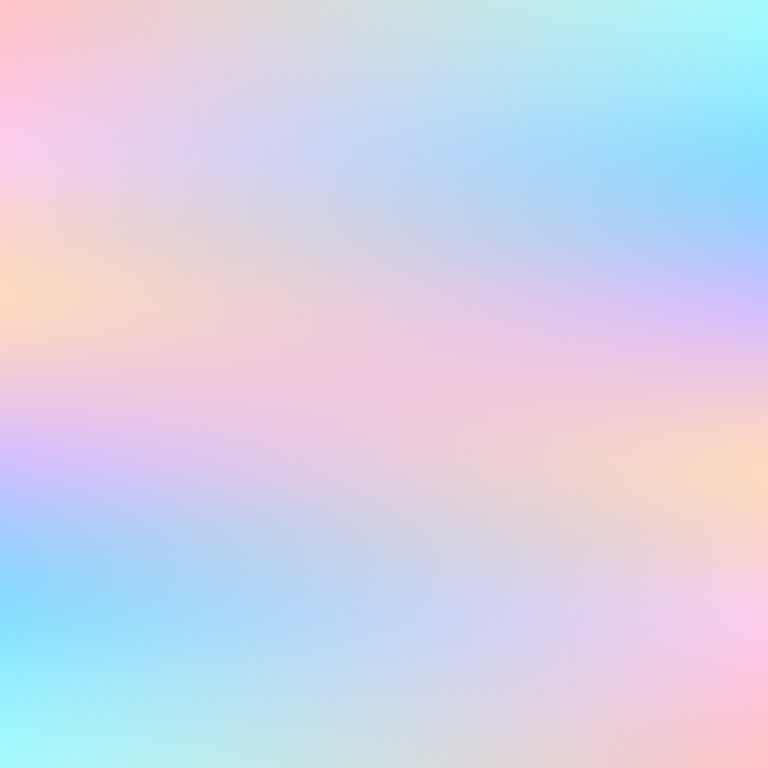
Reproduce this background procedurally as a WebGL 2 fragment shader.

```glsl
#version 300 es
precision highp float;

uniform vec2 u_resolution;
out vec4 outColor;

const int LAST_STOP = 10;

// Pastel stops, evenly spaced from the top of the left edge to its bottom
const vec3 EDGE_STOPS[11] = vec3[11](
    vec3(1.00, 0.77, 0.78),
    vec3(1.00, 0.775, 0.86),
    vec3(0.99, 0.80, 0.92),
    vec3(0.98, 0.83, 0.80),
    vec3(0.99, 0.85, 0.75),
    vec3(0.94, 0.79, 0.87),
    vec3(0.82, 0.75, 1.00),
    vec3(0.63, 0.81, 1.00),
    vec3(0.53, 0.87, 1.00),
    vec3(0.59, 0.94, 1.00),
    vec3(0.64, 0.98, 0.99)
);

vec3 edgeStop(int index) {
    return EDGE_STOPS[clamp(index, 0, LAST_STOP)];
}

// Catmull-Rom curve through four colours, running from b to c
vec3 splineColor(vec3 a, vec3 b, vec3 c, vec3 d, float t) {
    vec3 linear = c - a;
    vec3 quadratic = 2.0 * a - 5.0 * b + 4.0 * c - d;
    vec3 cubic = 3.0 * (b - c) + d - a;
    return b + 0.5 * t * (linear + t * (quadratic + t * cubic));
}

// Smooth vertical gradient, depth 0 at the top and 1 at the bottom
vec3 edgeGradient(float depth) {
    float position = clamp(depth, 0.0, 1.0) * float(LAST_STOP);
    int i = min(int(position), LAST_STOP - 1);
    return splineColor(edgeStop(i - 1), edgeStop(i), edgeStop(i + 1),
                       edgeStop(i + 2), position - float(i));
}

void main() {
    vec2 uv = gl_FragCoord.xy / u_resolution;

    // The right edge carries the same gradient turned upside down
    vec3 leftColor = edgeGradient(1.0 - uv.y);
    vec3 rightColor = edgeGradient(uv.y);

    vec3 color = mix(leftColor, rightColor, uv.x);
    outColor = vec4(clamp(color, 0.0, 1.0), 1.0);
}
```
